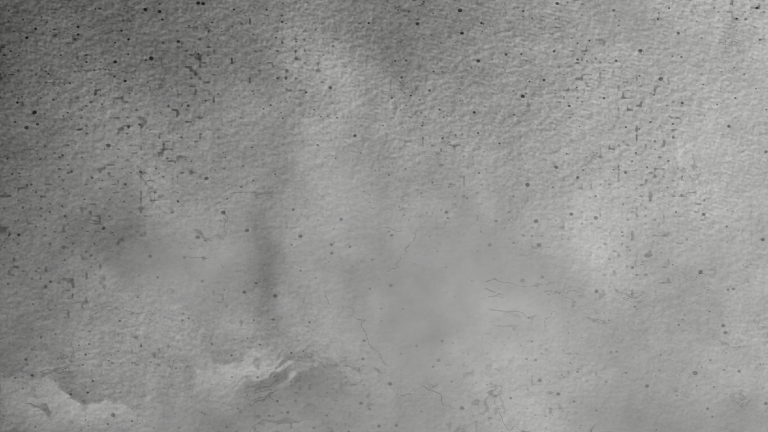
Write a WebGL 2 fragment shader that draws this texture.

```glsl
#version 300 es
precision highp float;
// Weathered grey concrete: cloudy stains, embossed grain, pits and worn plaster.
uniform vec2 u_resolution;
out vec4 fragColor;

float hash(vec2 p) {
    return fract(sin(dot(p, vec2(127.1, 311.7))) * 43758.5453);
}

float noise(vec2 p) {
    vec2 i = floor(p), f = fract(p);
    f = f * f * (3.0 - 2.0 * f);
    return mix(mix(hash(i), hash(i + vec2(1, 0)), f.x),
               mix(hash(i + vec2(0, 1)), hash(i + vec2(1, 1)), f.x), f.y);
}

float fbm(vec2 p) {
    float sum = 0.0, amp = 0.5;
    for (int i = 0; i < 5; i++) {
        sum += amp * noise(p);
        p = mat2(1.6, 1.2, -1.2, 1.6) * p + 7.3;
        amp *= 0.5;
    }
    return sum / 0.97;
}

// Soft elliptical spot
float blot(vec2 p, vec2 centre, vec2 radius) {
    vec2 d = (p - centre) / radius;
    return exp(-dot(d, d));
}

// Height of the sandy surface
float grainHeight(vec2 p) {
    p = mat2(0.95, 0.3, -0.3, 0.95) * p;
    return 0.6 * noise(p * vec2(85, 115)) + 0.4 * noise(p * vec2(170, 210) + 31.0);
}

// Sparse round holes, one candidate per cell
float specks(vec2 p, float cells, float density) {
    vec2 id = floor(p * cells);
    float cover = 0.0, blur = 0.7 * cells / u_resolution.y;
    for (int y = -1; y <= 1; y++)
    for (int x = -1; x <= 1; x++) {
        vec2 cell = id + vec2(x, y);
        vec2 centre = cell + vec2(hash(cell + 3.1), hash(cell + 8.7));
        float size = mix(0.04, 0.13, pow(hash(cell + 5.5), 3.0));
        float dist = length((p * cells - centre) * vec2(0.85, 1.0));
        float hole = 1.0 - smoothstep(size - blur, size + blur, dist);
        cover = max(cover, hole * step(hash(cell + 1.9), density));
    }
    return cover;
}

void main() {
    vec2 p = gl_FragCoord.xy / u_resolution.y;
    p.x += 0.5 * (16.0 / 9.0 - u_resolution.x / u_resolution.y);
    vec2 warp = vec2(fbm(p * 4.0 + 11.0), fbm(p * 4.0 + 47.0)) - 0.5;
    vec2 w = p + 0.28 * warp;

    // Broad light and shade
    float tone = 0.645 - 0.19 * exp(-2.8 * max(p.x, 0.0));
    tone -= 0.13 * smoothstep(0.5, 1.0, w.y) * (1.0 - smoothstep(0.8, 1.6, w.x));
    tone -= 0.05 * (1.0 - smoothstep(0.0, 0.2, w.y));
    tone -= 0.07 * blot(w, vec2(1.0, 0.93), vec2(0.17, 0.2));
    tone -= 0.10 * blot(w, vec2(0.61, 0.38), vec2(0.05, 0.22));
    tone -= 0.08 * blot(w, vec2(0.25, 0.46), vec2(0.08, 0.08));
    tone += 0.05 * blot(w, vec2(0.42, 0.42), vec2(0.16, 0.14));
    tone += 0.04 * blot(w, vec2(1.72, 0.75), vec2(0.3, 0.4));

    // Mottled stains
    float stain = fbm(w * 5.0 + 20.0);
    tone += 0.17 * (fbm(w * 2.6 + 3.0) - 0.5) + 0.09 * (stain - 0.5);
    tone += 0.08 * (fbm(p * 17.0 + 60.0) - 0.5);

    // Trowelled areas are smooth, the upper wall is rough
    float smoothArea = blot(w, vec2(1.08, 0.32), vec2(0.32, 0.24));
    smoothArea = max(smoothArea, 0.75 * blot(w, vec2(0.42, 0.42), vec2(0.17, 0.14)));
    smoothArea = max(smoothArea, 0.7 * blot(w, vec2(1.0, 0.0), vec2(0.7, 0.12)));
    float rough = 0.55 + 0.45 * smoothstep(0.3, 0.85, w.y) + 0.7 * (stain - 0.5);
    rough *= 1.0 - 0.85 * smoothArea;
    tone += 0.015 * smoothArea;

    // Grain lit from the upper left
    float relief = grainHeight(p) - grainHeight(p + vec2(-0.0035, 0.004));
    tone += rough * (0.17 * relief + 0.07 * (noise(p * 230.0) - 0.5));

    // Clustered pits and single holes
    float pitNoise = noise(p * vec2(95, 110) + 80.0);
    float pits = smoothstep(0.74, 0.95, pitNoise) * smoothstep(0.38, 0.65, fbm(w * 6.0 + 90.0));
    tone -= 0.19 * pits * rough;
    tone -= 0.23 * specks(p, 26.0, 0.30) * (0.2 + rough);
    tone -= 0.17 * specks(p + 4.0, 58.0, 0.25) * rough;

    // Faint short creases
    float crease = abs(fbm(w * vec2(7, 15) + 33.0) - 0.5);
    float creaseGate = smoothstep(0.58, 0.75, noise(p * 13.0 + 14.0));
    tone -= 0.07 * (1.0 - smoothstep(0.0, 0.018, crease)) * creaseGate;

    // Flaking plaster low on the wall
    float worn = max(blot(p, vec2(0.14, 0.07), vec2(0.17, 0.07)),
                     blot(p, vec2(0.63, 0.14), vec2(0.17, 0.05)));
    float flake = fbm(w * vec2(13, 22) + 5.0);
    tone += worn * (0.11 * smoothstep(0.5, 0.57, flake) - 0.07 * smoothstep(0.5, 0.42, flake));

    tone = clamp(tone, 0.12, 0.76);
    fragColor = vec4(vec3(tone, tone, tone - 0.002), 1.0);
}
```
